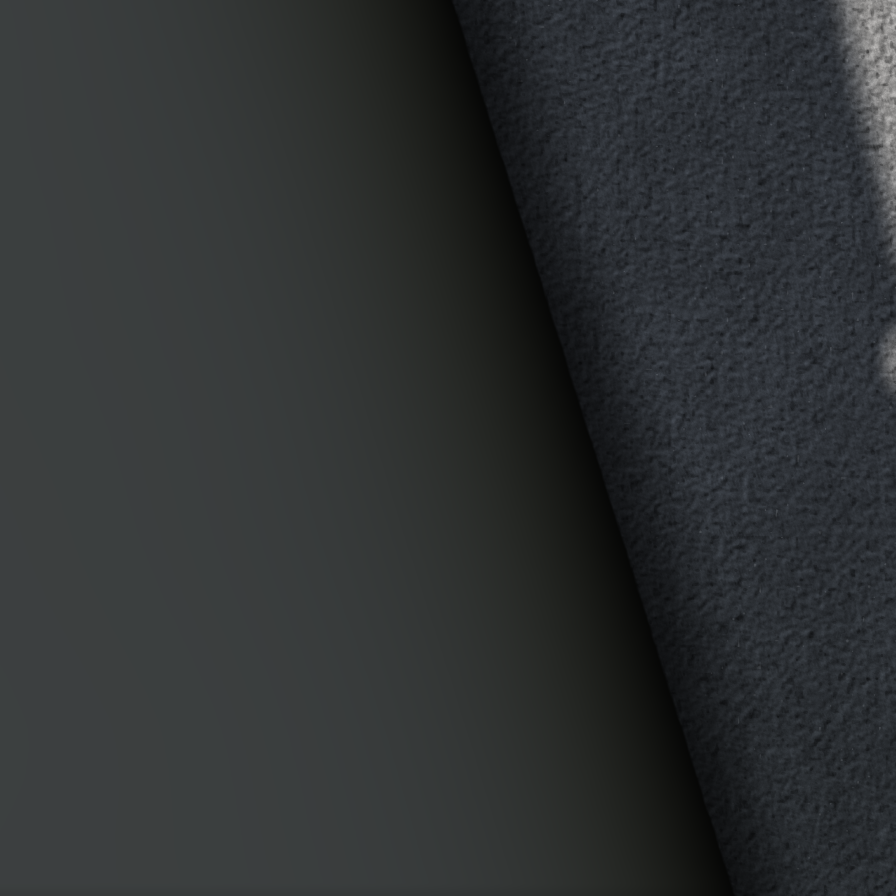
Give the GLSL for this texture, as a Shadertoy shader.

```glsl
float hash(vec2 p) {
    return fract(sin(dot(p, vec2(127.1, 311.7))) * 43758.5453);
}

float valueNoise(vec2 p) {
    vec2 cell = floor(p), f = fract(p);
    f = f * f * (3.0 - 2.0 * f);
    return mix(mix(hash(cell), hash(cell + vec2(1, 0)), f.x),
               mix(hash(cell + vec2(0, 1)), hash(cell + vec2(1, 1)), f.x), f.y);
}

float fbm(vec2 p) {
    float sum = 0.0, amplitude = 0.5;
    for (int i = 0; i < 4; i++) {
        sum += amplitude * valueNoise(p);
        p = mat2(1.6, 1.2, -1.2, 1.6) * p + 7.3;
        amplitude *= 0.5;
    }
    return sum;
}

// Smooth wall, darkened by the contact shadow beside the slab
vec3 wallColor(vec2 uv, float gap) {
    float light = 1.0 - exp(-gap / 0.135);
    light += 0.012 * (valueNoise(uv * vec2(3.0, 5.0)) - 0.5) * light;
    vec3 color = mix(vec3(0.022, 0.023, 0.021), vec3(0.237, 0.251, 0.252), light);
    color.b -= 0.012 * light * (1.0 - light) * 4.0 * smoothstep(0.4, 0.1, gap);
    return color * mix(0.93, 1.0, smoothstep(0.0, 0.015, uv.y));
}

// Rough stone with embossed grain, pits and pale specks
vec3 slabColor(vec2 uv, float depth) {
    vec3 color = mix(vec3(0.165, 0.18, 0.195), vec3(0.185, 0.2, 0.222), smoothstep(0.0, 0.6, uv.y));
    color *= mix(0.38, 1.0, smoothstep(-0.01, 0.11, depth));
    color *= 0.88 + 0.24 * fbm(uv * 14.0);

    // Sunlit streak in the upper corner and a small patch beneath it
    float streakEdge = 0.932 + 0.25 * (1.0 - uv.y) + 0.012 * (fbm(uv * 18.0) - 0.5);
    float streak = smoothstep(-0.022, 0.032, uv.x - streakEdge);
    float patchGlow = 1.0 - smoothstep(0.2, 1.0, length((uv - vec2(1.007, 0.598)) / vec2(0.034, 0.055)));
    float sun = max(streak, 0.75 * patchGlow);
    color = mix(color, vec3(0.57, 0.565, 0.56), sun);

    vec2 grainPos = uv * 150.0;
    float relief = fbm(grainPos) - fbm(grainPos + vec2(-0.45, 0.5));
    float pits = smoothstep(0.68, 0.9, valueNoise(uv * 190.0 + 31.0));
    float specks = smoothstep(0.91, 1.0, valueNoise(uv * 165.0 + 83.0));
    color *= 1.0 + 0.75 * relief + 0.35 * (fbm(uv * 230.0) - 0.47) - 0.22 * pits;
    return color + 0.1 * specks * smoothstep(0.0, 0.08, depth);
}

void mainImage(out vec4 fragColor, in vec2 fragCoord) {
    vec2 uv = fragCoord / iResolution.xy;

    // Signed distance to the slanted edge, positive inside the slab
    float edge = (uv.x - 0.82 + 0.315 * uv.y) * 0.954;
    edge += 0.0025 * (fbm(uv * 70.0) - 0.47);

    float blend = 1.0 / iResolution.y + 0.0008;
    float slab = smoothstep(-blend, blend, edge);
    vec3 color = mix(wallColor(uv, max(-edge, 0.0)), slabColor(uv, edge), slab);
    fragColor = vec4(clamp(color, 0.0, 1.0), 1.0);
}
```
